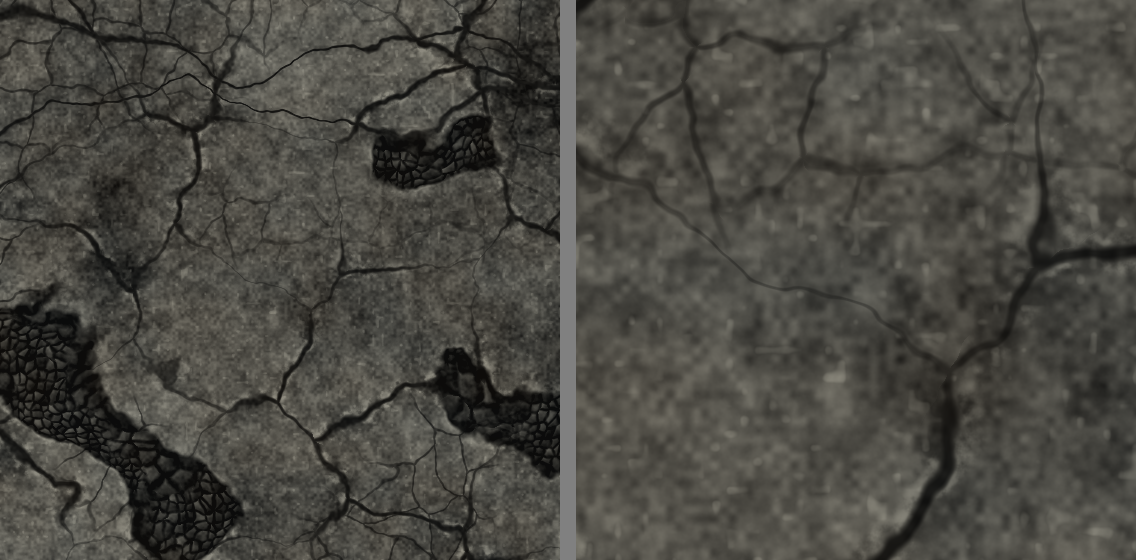
Left: the whole. Right: its middle third, enlarged.
This texture is drawn by a WebGL 1 fragment shader. Its source:

```glsl
precision highp float;
// Weathered dark stone: cracked slabs, jagged faults and pits of loose rubble.
uniform vec2 u_resolution;

const vec3 STONE_TINT = vec3(1.0, 0.985, 0.905);
const vec2 LIGHT_DIR = vec2(-0.5, 0.86);

float hash(vec2 p) {
  vec3 q = fract(p.xyx * 0.1031);
  q += dot(q, q.yzx + 33.33);
  return fract((q.x + q.y) * q.z);
}

vec2 hash2(vec2 p) {
  return vec2(hash(p), hash(p + 71.7));
}

float noise(vec2 p) {
  vec2 i = floor(p), f = fract(p);
  f = f * f * (3.0 - 2.0 * f);
  vec2 row = mix(vec2(hash(i), hash(i + vec2(0, 1))),
                 vec2(hash(i + vec2(1, 0)), hash(i + 1.0)), f.x);
  return mix(row.x, row.y, f.y);
}

float fbm(vec2 p) {
  float sum = 0.0, amp = 0.52;
  for (int i = 0; i < 5; i++) {
    sum += amp * noise(p);
    p = mat2(1.6, 1.2, -1.2, 1.6) * p + 17.3;
    amp *= 0.5;
  }
  return sum;
}

// Cellular noise: xy = offset from the cell centre, z = edge distance, w = cell id.
vec4 cells(vec2 p) {
  vec2 base = floor(p), nearest = vec2(8.0), second = vec2(8.0), id = base;
  for (int y = -1; y <= 1; y++) {
    for (int x = -1; x <= 1; x++) {
      vec2 cell = base + vec2(x, y);
      vec2 r = cell + 0.1 + 0.8 * hash2(cell) - p;
      if (dot(r, r) < dot(nearest, nearest)) {
        second = nearest;
        nearest = r;
        id = cell;
      } else if (dot(r, r) < dot(second, second)) {
        second = r;
      }
    }
  }
  float edge = dot(0.5 * (nearest + second), normalize(second - nearest));
  return vec4(-nearest, edge, hash(id + 5.5));
}

float capsule(vec2 p, vec2 a, vec2 b, float radius) {
  vec2 ab = b - a;
  float t = clamp(dot(p - a, ab) / dot(ab, ab), 0.0, 1.0);
  return length(p - a - ab * t) - radius;
}

// Coverage of a crack whose centre line is at distance d.
float crack(float d, float width) {
  float w = max(width, 1.3 / u_resolution.y);
  return 1.0 - smoothstep(0.2 * w, w, d);
}

// Rounded stones lit from the upper left with dark gaps between them.
float rubble(vec2 p) {
  vec4 c = cells(p);
  float gap = smoothstep(0.02, 0.26, c.z);
  return gap * (0.09 + 0.13 * c.w + 0.17 * dot(c.xy, LIGHT_DIR));
}

void main() {
  vec2 uv = gl_FragCoord.xy / u_resolution;
  vec2 wobble = vec2(fbm(uv * 7.0), fbm(uv * 7.0 + 40.0)) - 0.5;
  vec2 jagged = uv + 0.11 * wobble;
  float broad = fbm(uv * 4.0 + 11.0);
  float patches = noise(uv * 5.0 + 23.0);
  float grit = fbm(uv * 55.0);
  float grain = noise(uv * 190.0 + 3.0);

  // Slab surface
  vec4 plate = cells(jagged * 3.7 + 2.0);
  vec4 shard = cells(jagged * 12.0 + 9.0);
  float broken = smoothstep(0.45, 0.75, patches + 0.25 * smoothstep(0.7, 0.9, uv.y));
  float tone = 0.322 + 0.22 * (broad - 0.5) + 0.24 * (grit - 0.5) + 0.13 * (grain - 0.5);
  tone += 0.035 * (plate.w - 0.5) + 0.05 * broken * (shard.w - 0.5);
  tone += 0.09 * smoothstep(0.78, 0.97, noise(uv * 120.0 + 60.0));
  tone -= 0.09 * smoothstep(0.55, 0.75, fbm(uv * 5.0 + 90.0));

  // Cracks between slabs, and hairlines where the slabs are broken
  float plateDist = plate.z / 3.7;
  float shardDist = shard.z / 12.0;
  float openness = smoothstep(0.2, 0.65, noise(uv * 6.0 + 51.0));
  float dark = crack(plateDist, 0.002 + 0.006 * openness) * (0.35 + 0.65 * openness);
  dark = max(dark, 0.65 * broken * crack(shardDist, 0.0035));
  float halo = 0.09 * openness * exp(-plateDist / 0.012);
  halo += 0.05 * broken * exp(-shardDist / 0.006);

  // Long faults running across the top
  for (int i = 0; i < 2; i++) {
    float k = float(i);
    float path = 0.81 + 0.11 * k + 0.035 * sin(uv.x * 9.0 + 2.4 * k - 1.5)
               + 0.015 * sin(uv.x * 23.0 + k);
    float d = abs(jagged.y - path);
    float gape = noise(vec2(uv.x * 7.0, 30.0 + 9.0 * k));
    dark = max(dark, crack(d, 0.003 + 0.013 * gape * gape));
    halo += 0.11 * gape * exp(-d / 0.016);
  }
  float rim = smoothstep(0.004, 0.009, plateDist) * (1.0 - smoothstep(0.009, 0.022, plateDist));
  tone += 0.16 * rim * openness * smoothstep(0.45, 0.7, grit);
  tone = mix(tone - halo, 0.06 + 0.05 * grain, dark);

  // Rubble pits: a diagonal trench and two smaller hollows
  vec2 ragged = uv + 0.17 * wobble;
  float pitDist = capsule(ragged, vec2(0.06, 0.41), vec2(0.36, 0.07), 0.075);
  pitDist = min(pitDist, capsule(ragged, vec2(0.84, 0.31), vec2(0.98, 0.23), 0.048));
  pitDist = min(pitDist, capsule(ragged, vec2(0.70, 0.74), vec2(0.86, 0.71), 0.038));
  float stones = rubble(uv * 27.0 + 3.0 * wobble);
  float gravel = rubble(uv * 62.0 + 5.0 * wobble);
  float pitTone = mix(gravel, stones, smoothstep(0.35, 0.6, noise(uv * 13.0 + 8.0)));
  pitTone += 0.03 + 0.22 * (grit - 0.5) + 0.08 * (grain - 0.5);
  pitTone *= mix(0.55, 1.0, smoothstep(0.0, 0.025, -pitDist));
  tone += 0.1 * exp(-abs(pitDist - 0.008) / 0.007) * smoothstep(0.35, 0.65, grit);
  tone = mix(pitTone, tone, smoothstep(-0.006, 0.006, pitDist));

  // Faint brown staining
  vec3 stain = vec3(0.012, 0.0, -0.01) * (noise(uv * 16.0 + 77.0) - 0.4);
  gl_FragColor = vec4(clamp(tone, 0.045, 0.55) * STONE_TINT + stain, 1.0);
}
```
